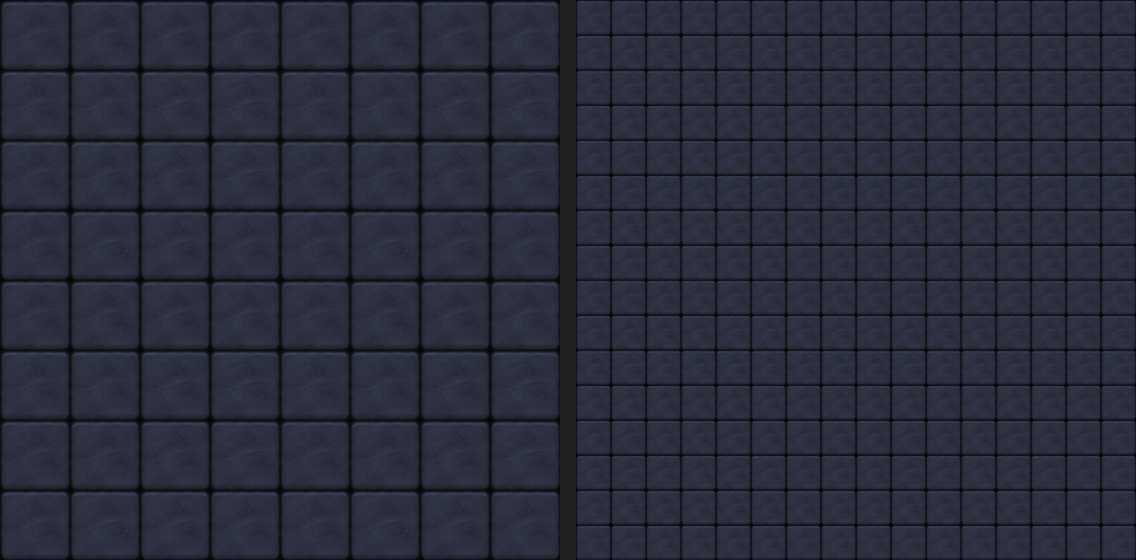
Left: one tile. Right: repeated 2 by 2.
Give the GLSL for this pattern, as a WebGL 2 fragment shader.

```glsl
#version 300 es
precision highp float;

#define TILES 8.0
#define HALF_SIZE 0.489
#define CORNER 0.095
#define WOBBLE 0.010
#define RIM_DEPTH 0.040
#define RIM_WIDTH 0.018
#define BORDER 0.095
#define MOTTLE 0.036
#define GRAIN 0.017
#define CREASE 0.022

uniform vec2 u_resolution;
out vec4 fragColor;

const vec3 STONE = vec3(0.172, 0.188, 0.250);
const vec3 SHADE = vec3(0.134, 0.146, 0.194);
const vec3 GROUT = vec3(0.052, 0.059, 0.068);
const vec3 LIGHT = vec3(0.236, 0.260, 0.345);

// Unit gradient at a lattice point
vec2 gradient(vec2 cell) {
  uvec2 c = uvec2(cell);
  uint h = c.x * 374761393u + c.y * 668265263u + 97u;
  h = (h ^ (h >> 13u)) * 1274126177u;
  h ^= h >> 16u;
  float angle = float(h & 1023u) * 6.2831853 / 1024.0;
  return vec2(cos(angle), sin(angle));
}

// Gradient noise on the unit square, wrapping after whole periods
float wrapNoise(vec2 uv, vec2 period) {
  vec2 p = uv * period;
  vec2 i = floor(p), f = p - i;
  vec2 w = f * f * f * (f * (f * 6.0 - 15.0) + 10.0);
  vec2 e = vec2(0.0, 1.0);
  float a = dot(gradient(mod(i, period)), f);
  float b = dot(gradient(mod(i + e.yx, period)), f - e.yx);
  float c = dot(gradient(mod(i + e.xy, period)), f - e.xy);
  float d = dot(gradient(mod(i + e.yy, period)), f - e.yy);
  return mix(mix(a, b, w.x), mix(c, d, w.x), w.y);
}

float fractalNoise(vec2 uv, vec2 period) {
  float sum = 0.0, gain = 1.0;
  for (int i = 0; i < 4; i++) {
    sum += gain * wrapNoise(uv, period);
    period *= 2.0;
    gain *= 0.55;
  }
  return sum;
}

// Soft ridge along a segment: lit on one side, shaded on the other
float crease(vec2 p, vec2 a, vec2 b) {
  vec2 ab = b - a, ap = p - a;
  float t = dot(ap, ab) / dot(ab, ab);
  float side = (ab.x * ap.y - ab.y * ap.x) / length(ab) / 0.020;
  float ends = smoothstep(-0.1, 0.35, t) * (1.0 - smoothstep(0.65, 1.1, t));
  return ends * (exp(-side * side) - 0.7 * exp(-(side + 1.8) * (side + 1.8)));
}

void main() {
  vec2 uv = gl_FragCoord.xy / u_resolution;
  vec2 cell = fract(uv * TILES - vec2(0.003, -0.004));
  vec2 p = cell - 0.5;
  float pixel = TILES / min(u_resolution.x, u_resolution.y);

  // Rounded tile with a slightly worn outline
  vec2 q = abs(p) - (HALF_SIZE - CORNER);
  vec2 outer = max(q, 0.0);
  float d = length(outer) + min(max(q.x, q.y), 0.0) - CORNER;
  d += WOBBLE * wrapNoise(cell, vec2(9.0));
  vec2 normal = sign(p) * outer / max(length(outer), 0.001);
  float up = max(normal.y, 0.0), down = max(-normal.y, 0.0);

  // Stone face: broad mottling, fine grain and shallow creases
  float broad = fractalNoise(cell, vec2(3.0, 4.0));
  float grain = wrapNoise(cell, vec2(24.0, 32.0));
  vec2 bent = p + 0.045 * vec2(broad, wrapNoise(cell, vec2(5.0)));
  float folds = crease(bent, vec2(-0.08, 0.0), vec2(0.27, 0.11))
              + 0.7 * crease(bent, vec2(-0.38, -0.1), vec2(-0.02, 0.02))
              + 0.5 * crease(bent, vec2(0.0, 0.18), vec2(0.2, 0.36))
              + 0.4 * crease(bent, vec2(-0.2, -0.16), vec2(0.12, -0.26));
  float tone = MOTTLE * broad + GRAIN * grain + CREASE * folds;
  tone += 0.014 * (smoothstep(0.2, 0.46, p.y) - smoothstep(-0.2, 0.4, p.x + 0.5 * p.y));
  vec3 color = STONE + (tone + 0.005) * vec3(0.9, 0.95, 1.2);

  // Bevel: dark sides and foot, bright upper rim, faint side rims
  float reach = BORDER * (1.0 - 0.45 * up);
  float border = smoothstep(-reach, -0.015, d);
  color = mix(color, SHADE, border);
  float band = (d + RIM_DEPTH) / RIM_WIDTH;
  float rim = exp(-band * band);
  float wear = 0.9 + 0.6 * wrapNoise(cell, vec2(7.0));
  float facing = 0.95 * up + 0.2 * abs(normal.x);
  color = mix(color, LIGHT, clamp(rim * facing * wear, 0.0, 1.0));
  color = mix(color, SHADE, 0.3 * rim * down);

  // Small chip in the lower edge
  vec2 chip = (p - vec2(-0.07, -0.445)) / vec2(0.05, 0.025);
  color = mix(color, SHADE * 0.85, 0.6 * exp(-dot(chip, chip)));

  // Grout, deepest where four tiles meet
  float soft = max(0.024, pixel);
  float gap = smoothstep(-soft, soft * 0.45, d);
  float junction = smoothstep(0.0, 0.04, d);
  color = mix(color, GROUT * (1.0 - 0.6 * junction), gap);

  fragColor = vec4(color, 1.0);
}
```
